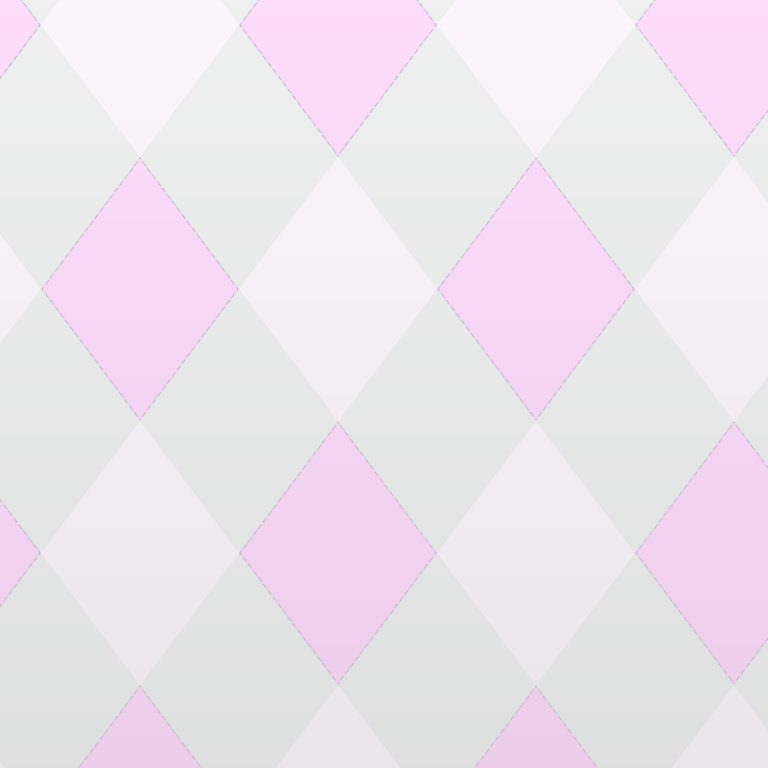
Reproduce this pattern procedurally as a WebGL 1 fragment shader.

```glsl
precision highp float;
// Argyle of pale pink and white diamonds on grey, with dashed outlines and a soft vertical fade.

uniform vec2 u_resolution;

const vec2 SPACING = vec2(0.2578, 0.34375);  // between diamond centres
const vec2 ORIGIN = vec2(0.1823, 0.6237);    // centre of one pink diamond
const float PINK_INSET = 0.0010;
const float LINE_WIDTH = 0.0016;
const float DASHES_PER_EDGE = 20.0;
const float DASH_FILL = 0.64;
const float DASH_OPACITY = 0.85;
const float GAP_OPACITY = 0.22;

const vec3 GREY = vec3(0.936, 0.942, 0.938);
const vec3 WHITE = vec3(0.988, 0.965, 0.989);
const vec3 PINK = vec3(0.992, 0.866, 0.988);
const vec3 THREAD = vec3(0.765, 0.700, 0.800);
const float TOP_TONE = 1.0;
const float BOTTOM_TONE = 0.932;

// Signed distance to the edge line of a diamond with the given half size.
float diamondDistance(vec2 p, vec2 halfSize) {
  vec2 q = abs(p) / halfSize;
  return (q.x + q.y - 1.0) * halfSize.x * halfSize.y / length(halfSize);
}

// Pixel coverage of a shape from its signed distance.
float coverage(float dist, float pixel) {
  return clamp(0.5 - dist / pixel, 0.0, 1.0);
}

// Dash mask along an edge; each edge begins and ends in mid-dash.
float dashMask(float along, float pixelAlong) {
  float fromDash = abs(fract(along + 0.5) - 0.5);
  return coverage(fromDash - 0.5 * DASH_FILL, pixelAlong);
}

void main() {
  float pixel = 1.0 / u_resolution.y;
  vec2 uv = gl_FragCoord.xy * pixel;

  // Nearest diamond, with pink and white alternating like a chessboard
  vec2 grid = (uv - ORIGIN) / SPACING;
  vec2 cell = floor(grid + 0.5);
  vec2 local = (grid - cell) * SPACING;
  float isPink = 1.0 - mod(cell.x + cell.y, 2.0);

  vec2 halfSize = 0.5 * SPACING;
  float dist = diamondDistance(local, halfSize) + PINK_INSET * isPink;
  vec3 color = mix(GREY, mix(WHITE, PINK, isPink), coverage(dist, pixel));

  // Vertical fade
  color *= mix(BOTTOM_TONE, TOP_TONE, uv.y);

  // Dashed outline on pink diamonds
  float along = abs(local.y) / halfSize.y * DASHES_PER_EDGE;
  float pixelAlong = pixel * DASHES_PER_EDGE / length(halfSize);
  float line = coverage(abs(dist) - 0.5 * LINE_WIDTH, pixel);
  float opacity = mix(GAP_OPACITY, DASH_OPACITY, dashMask(along, pixelAlong));
  color = mix(color, THREAD, line * opacity * isPink);

  gl_FragColor = vec4(color, 1.0);
}
```
